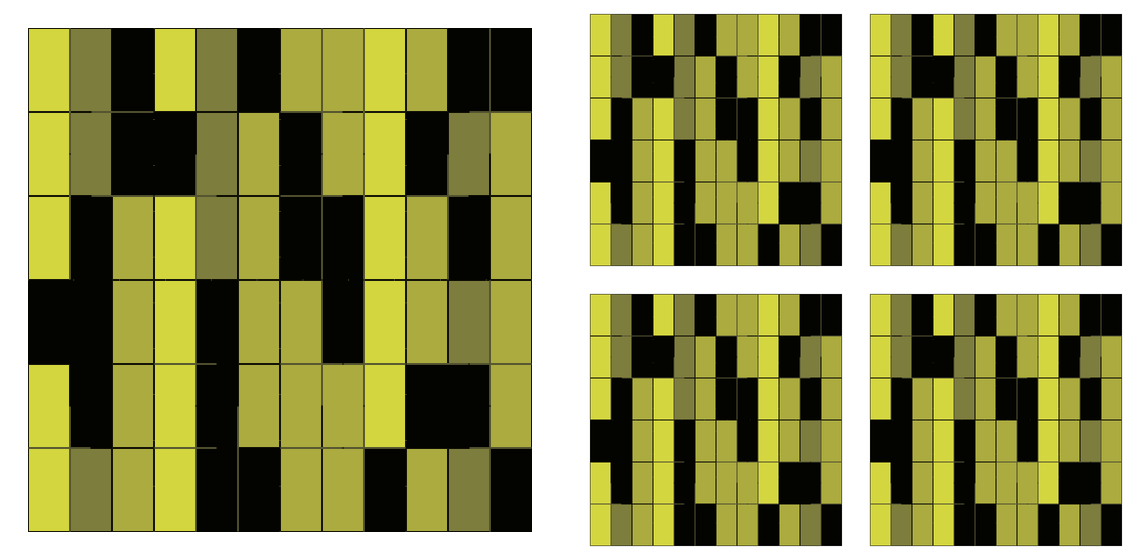
Left: one tile. Right: repeated 2 by 2.
A Shadertoy shader for this pattern:

```glsl
const ivec2 CELLS = ivec2(12, 6);
const float BOARD = 0.9;          // side of the board; the rest is margin
const float GAP = 0.0032;         // black line between cells
const float HAIR = 0.0012;        // light line inside a gap
const float DOTS = 11.0;          // dot intervals along a dotted gap
const ivec2 SEGMENTS = ivec2(4, 8); // hairline pieces per vertical, horizontal gap

const vec3 PAPER = vec3(1.0);
const vec3 INK = vec3(0.01, 0.01, 0.0);
const vec3 HAIR_COLOR = vec3(0.88, 0.88, 0.52);
const vec3 TONES[3] = vec3[3](
    vec3(0.49, 0.49, 0.245), vec3(0.67, 0.67, 0.25), vec3(0.83, 0.84, 0.25));

const int COLUMN_TONE[12] = int[12](2, 0, 1, 2, 0, 1, 1, 1, 2, 1, 0, 1);
const int BLACK_MASK = 147;       // columns 0, 1, 4, 7 before the row shift
const int ROW_SHIFT[6] = int[6](10, 2, 6, 0, 9, 4);

// One bit per hairline piece, for each grid line
const int VERTICAL_HAIRS[13] = int[13](0, 11, 0, 0, 14, 8, 0, 7, 15, 0, 2, 13, 0);
const int HORIZONTAL_HAIRS[7] = int[7](0, 146, 86, 0, 244, 181, 0);

// Antialiased coverage of a half-plane and of a centred line
float fill(float dist, float px) {
    return clamp(0.5 - dist / px, 0.0, 1.0);
}

float stroke(float dist, float width, float px) {
    return fill(dist - 0.5 * width, px) - fill(dist + 0.5 * width, px);
}

// Distance in canvas units to the nearest of n + 1 even marks on the board
float markDistance(float t, float n) {
    float s = t * n;
    return abs(s - round(s)) * BOARD / n;
}

// Light detail in a gap: broken hairlines, or dots on every third grid line
float gapDetail(float dist, float along, int line, int lineCount,
                int mask, int segments, float px) {
    if (line == 0 || line == lineCount) return 0.0;
    float hair = stroke(dist, HAIR, px);
    if (line % 3 == 0) return hair * stroke(markDistance(along, DOTS), HAIR, px);
    int piece = clamp(int(along * float(segments)), 0, segments - 1);
    float ends = markDistance(along, float(segments));
    return hair * float((mask >> piece) & 1) * clamp(ends / px, 0.0, 1.0);
}

vec3 cellColor(ivec2 cell) {
    int step12 = (cell.x - ROW_SHIFT[cell.y] + CELLS.x) % CELLS.x;
    bool isBlack = ((BLACK_MASK >> step12) & 1) == 1;
    return isBlack ? INK : TONES[COLUMN_TONE[cell.x]];
}

void mainImage(out vec4 fragColor, in vec2 fragCoord) {
    float px = 1.0 / min(iResolution.x, iResolution.y);
    vec2 uv = fragCoord / iResolution.xy;

    // Board coordinates, rows counted from the top
    vec2 board = (uv - 0.5) / BOARD + 0.5;
    board.y = 1.0 - board.y;
    vec2 grid = board * vec2(CELLS);
    ivec2 cell = clamp(ivec2(floor(grid)), ivec2(0), CELLS - 1);
    ivec2 line = clamp(ivec2(round(grid)), ivec2(0), CELLS);
    vec2 lineDist = abs(grid - vec2(line)) * BOARD / vec2(CELLS);

    // Cells and black gaps
    float gap = max(stroke(lineDist.x, GAP, px), stroke(lineDist.y, GAP, px));
    vec3 color = mix(cellColor(cell), INK, gap);

    // Hairlines and dots
    float vertical = gapDetail(lineDist.x, board.y, line.x, CELLS.x,
                               VERTICAL_HAIRS[line.x], SEGMENTS.x, px);
    float horizontal = gapDetail(lineDist.y, board.x, line.y, CELLS.y,
                                 HORIZONTAL_HAIRS[line.y], SEGMENTS.y, px);
    color = mix(color, HAIR_COLOR, max(vertical, horizontal));

    // White margin, equal on all sides so that copies join cleanly
    vec2 outside = (abs(board - 0.5) - 0.5) * BOARD;
    color = mix(PAPER, color, fill(max(outside.x, outside.y), px));
    fragColor = vec4(color, 1.0);
}
```
